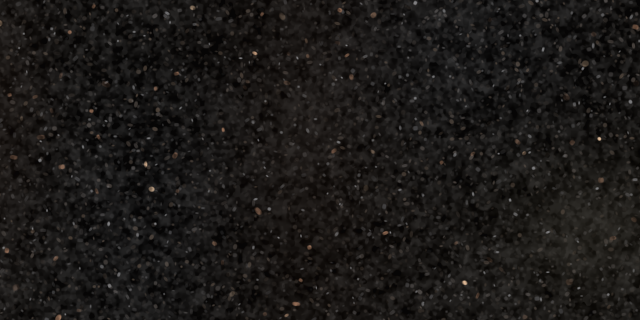
Give the GLSL for this texture, as a WebGL 2 fragment shader.

```glsl
#version 300 es
precision highp float;
// Polished black granite: a mottled near-black ground with rounded grey flecks
// and sparse tan crystals. The ground is soft cellular noise at three scales,
// the flecks are jittered grains, and broad tints come from layered sines.

uniform vec2 u_resolution;
out vec4 fragColor;

// All lengths are in canvas heights.
const vec3 GROUND = vec3(0.084, 0.077, 0.071);
const vec3 WARM_TINT = vec3(0.021, 0.011, 0.006);
const vec3 COOL_TINT = vec3(-0.008, -0.002, 0.005);
const vec3 OLIVE_TINT = vec3(0.043, 0.041, 0.030);
const vec3 GREY_FLECK = vec3(0.36, 0.36, 0.37);
const vec3 BROWN_FLECK = vec3(0.38, 0.32, 0.27);
const vec3 GLINT = vec3(0.56, 0.56, 0.57);
const vec3 TAN_CRYSTAL = vec3(0.56, 0.41, 0.32);
const vec3 PALE_CRYSTAL = vec3(0.88, 0.74, 0.60);
const float PATCH_CELLS = 9.0;
const float COARSE_CELLS = 40.0;
const float FINE_CELLS = 88.0;
const float PATCH_CONTRAST = 0.030;
const float COARSE_CONTRAST = 0.088;
const float FINE_CONTRAST = 0.125;
const float DRIFT = 0.006;
const float FLECK_CELLS = 54.0;
const float FLECK_DENSITY = 0.62;
const vec2 FLECK_RADII = vec2(0.0032, 0.0074);
const float GLINT_CELLS = 31.0;
const float GLINT_DENSITY = 0.24;
const vec2 GLINT_RADII = vec2(0.0026, 0.0058);
const float CRYSTAL_CELLS = 13.0;
const float CRYSTAL_DENSITY = 0.27;
const vec2 CRYSTAL_RADII = vec2(0.0055, 0.0105);
const float SOFTNESS = 0.0030;

// Four random values in 0..1 for a cell
vec4 hash4(ivec2 cell, int seed) {
  uvec4 v = uvec4(uvec2(cell), uint(seed), 7u) * 1664525u + 1013904223u;
  for (int i = 0; i < 2; i++) {
    v += v.yzxy * v.wxyz;
    v ^= v >> 16u;
  }
  return vec4(v >> 8u) / 16777216.0;
}

// Smoothly blended cellular noise, centred on zero
float mottle(vec2 p, float cells, int seed) {
  vec2 q = p * cells;
  ivec2 base = ivec2(floor(q));
  float sum = 0.0, total = 0.0;
  for (int j = -1; j <= 1; j++)
    for (int i = -1; i <= 1; i++) {
      ivec2 id = base + ivec2(i, j);
      vec4 h = hash4(id, seed);
      vec2 d = vec2(id) + h.xy - q;
      float w = exp(-5.0 * dot(d, d));
      sum += w * h.z;
      total += w;
    }
  return sum / total - 0.5;
}

// Scattered rounded grains: x = coverage times strength, y = random hue
vec2 grains(vec2 p, float cells, float density, vec2 radii, float skew, int seed) {
  vec2 q = p * cells;
  ivec2 base = ivec2(floor(q));
  float soft = max(SOFTNESS, 0.6 / u_resolution.y);
  vec2 best = vec2(0.0);
  for (int j = -1; j <= 1; j++)
    for (int i = -1; i <= 1; i++) {
      ivec2 id = base + ivec2(i, j);
      vec4 h = hash4(id, seed);
      if (h.z > density) continue;
      vec4 k = hash4(id, seed + 1);
      vec2 d = (vec2(id) + h.xy - q) / cells;
      float angle = k.x * 3.1416;
      d = mat2(cos(angle), -sin(angle), sin(angle), cos(angle)) * d;
      d *= vec2(mix(0.7, 1.0, h.w), mix(1.35, 1.0, h.w));
      // A rounded norm between a disc and a box
      vec2 a = d * d;
      float size = sqrt(sqrt(dot(a, a) + mix(0.6, 2.0, k.w) * a.x * a.y));
      float r = mix(radii.x, radii.y, k.y * k.y);
      float cover = 1.0 - smoothstep(r - soft, r + soft, size);
      float strength = cover * mix(0.2, 1.0, pow(k.z, skew));
      if (strength > best.x) best = vec2(strength, k.w);
    }
  return best;
}

float blob(vec2 p, vec2 centre, vec2 size) {
  vec2 d = (p - centre) / size;
  return exp(-dot(d, d));
}

void main() {
  vec2 p = gl_FragCoord.xy / u_resolution.y;

  // Broad tints and haze
  float drift = sin(p.x * 5.3 + 1.7 * sin(p.y * 3.1)) + sin(p.y * 6.7 - p.x * 3.9 + 1.0)
              + 0.6 * sin(p.x * 13.0 + p.y * 9.0);
  float warm = blob(p, vec2(0.0, 0.62), vec2(0.16, 0.4)) + blob(p, vec2(0.95, 0.6), vec2(0.28, 0.8));
  float cool = blob(p, vec2(1.45, 0.85), vec2(0.5, 0.35)) + blob(p, vec2(0.45, 0.35), vec2(0.35, 0.6));
  float olive = blob(p, vec2(1.85, 0.28), vec2(0.3, 0.26));
  float contrast = 1.0 - 0.3 * min(warm + olive, 1.0);
  vec3 color = GROUND + DRIFT * drift + WARM_TINT * warm + COOL_TINT * cool + OLIVE_TINT * olive;

  // Mottled ground
  float fine = mottle(p, FINE_CELLS, 23);
  float ground = COARSE_CONTRAST * mottle(p, COARSE_CELLS, 11) + FINE_CONTRAST * fine;
  color += contrast * ground + PATCH_CONTRAST * mottle(p, PATCH_CELLS, 5);
  color = max(color, vec3(0.022, 0.020, 0.019));

  // Grey flecks and brighter glints
  vec2 fleck = grains(p, FLECK_CELLS, FLECK_DENSITY, FLECK_RADII, 3.0, 31);
  vec2 glint = grains(p, GLINT_CELLS, GLINT_DENSITY, GLINT_RADII, 2.0, 47);
  color = mix(color, mix(GREY_FLECK, BROWN_FLECK, fleck.y), 0.72 * contrast * fleck.x);
  color = mix(color, GLINT, 0.85 * glint.x);

  // Tan crystals with a mottled face
  vec2 crystal = grains(p, CRYSTAL_CELLS, CRYSTAL_DENSITY, CRYSTAL_RADII, 1.3, 59);
  vec3 face = mix(TAN_CRYSTAL, PALE_CRYSTAL, smoothstep(0.6, 1.0, crystal.y)) * (1.0 + 0.9 * fine);
  color = mix(color, face, 0.9 * crystal.x);

  fragColor = vec4(color, 1.0);
}
```
